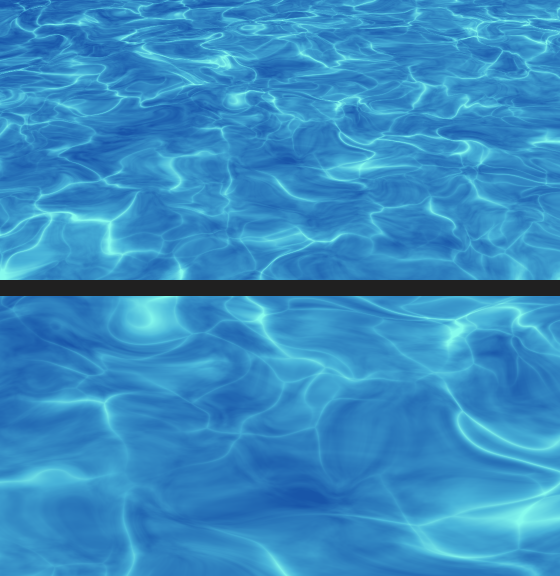
Top, the full canvas; bottom, a detail of the centre.
Give the GLSL for this texture, as a Shadertoy shader.

```glsl
// Sunlit pool water: a net of bright caustic lines receding over mottled blue.
#define CELL_SCALE 5.9
#define HORIZON 1.9
#define DEPTH_STRETCH 3.0
#define WARP 0.66
#define LINE_WIDTH 0.06
#define LINE_GAIN 0.95
#define GLOW_GAIN 0.30
#define MOTTLE 1.0
#define BASE_TONE 0.33
#define DEEP vec3(0.11, 0.37, 0.68)
#define AQUA vec3(0.28, 0.70, 0.85)
#define GLINT vec3(0.52, 0.98, 0.93)

float hash(vec2 p) {
    return fract(sin(dot(p, vec2(127.1, 311.7))) * 43758.5453);
}

vec2 hash2(vec2 p) {
    return vec2(hash(p), hash(p + 57.3));
}

float noise(vec2 p) {
    vec2 i = floor(p), f = fract(p);
    f = f * f * (3.0 - 2.0 * f);
    return mix(mix(hash(i), hash(i + vec2(1, 0)), f.x),
               mix(hash(i + vec2(0, 1)), hash(i + vec2(1, 1)), f.x), f.y);
}

float fbm(vec2 p) {
    float sum = 0.0, amp = 0.5;
    for (int i = 0; i < 4; i++) {
        sum += amp * noise(p);
        p = mat2(1.6, 1.2, -1.2, 1.6) * p + 7.3;
        amp *= 0.5;
    }
    return sum;
}

vec2 noise2(vec2 p) {
    return vec2(noise(p), noise(p + 31.7)) - 0.5;
}

// Gap between the two nearest cell centres: zero along the cell borders
float borderGap(vec2 p) {
    vec2 cell = floor(p), f = fract(p);
    float nearest = 8.0, second = 8.0;
    for (int y = -1; y <= 1; y++)
    for (int x = -1; x <= 1; x++) {
        vec2 o = vec2(x, y);
        float d = length(o + 0.1 + 0.8 * hash2(cell + o) - f);
        second = min(second, max(nearest, d));
        nearest = min(nearest, d);
    }
    return second - nearest;
}

vec3 water(vec2 uv) {
    // Perspective of the water plane
    float shrink = 1.0 / (HORIZON - uv.y);
    vec2 p = CELL_SCALE * shrink * vec2(uv.x - 1.0, DEPTH_STRETCH) + 20.0;

    // Ripples bend the net at three sizes
    vec2 q = p + 1.3 * WARP * noise2(p * 0.6);
    q += WARP * noise2(q * 1.7 + 4.0);
    q += 0.32 * WARP * noise2(q * 4.3 + 9.0);

    // Main net, broken up by uneven brightness along its lines
    float gap = borderGap(q);
    float glow = exp(-4.5 * gap);
    float strength = smoothstep(0.15, 0.85, noise(q * 1.5 + 13.0));
    float width = LINE_WIDTH * (0.5 + 1.0 * noise(q * 2.4 + 41.0));
    float core = exp(-gap / width) * strength;

    // Fainter, finer net
    float fineGap = borderGap(q * 1.8 + 1.2 * noise2(p * 1.5) + 5.0);
    float fineMask = smoothstep(0.3, 0.75, noise(p * 1.1 + 3.0));
    float fine = (0.36 * exp(-fineGap * 14.0) + 0.16 * exp(-fineGap * 4.0)) * fineMask;

    // Cloudy patches, thin swirls, streaks and soft bright smears
    float cloud = fbm(q * 1.4 + vec2(2.0, 17.0));
    float swirl = sin(50.0 * fbm(q * vec2(0.9, 1.3) + 6.0));
    float streak = fbm(p * vec2(3.0, 5.5) + 2.5 * noise2(p * 2.0)) - 0.47;
    float grain = fbm(q * vec2(8.0, 11.0)) - 0.47;
    float smear = smoothstep(0.62, 0.92, noise(q * vec2(2.4, 1.8) + 23.0)) * glow;

    float tone = BASE_TONE + MOTTLE * (cloud - 0.47);
    tone += 0.055 * swirl + 0.45 * streak + 0.45 * grain;
    tone += GLOW_GAIN * glow * (0.5 + strength) + LINE_GAIN * core + fine;
    tone += 0.6 * smear * (1.0 + 1.5 * grain);
    tone += 0.06 * (uv.x - 1.0);
    tone -= 0.16 * smoothstep(0.9, 0.1, uv.x) * smoothstep(0.5, 1.0, uv.y);

    vec3 body = mix(DEEP, AQUA, clamp(tone, -0.1, 1.0));
    return mix(body, GLINT, clamp(tone - 1.0, 0.0, 1.0));
}

void mainImage(out vec4 fragColor, in vec2 fragCoord) {
    // Four samples per pixel smooth the thin far lines
    vec3 color = vec3(0.0);
    for (int i = 0; i < 4; i++) {
        vec2 offset = vec2(i % 2, i / 2) * 0.5 - 0.25;
        color += water((fragCoord + offset) / iResolution.y);
    }
    fragColor = vec4(color * 0.25, 1.0);
}
```
